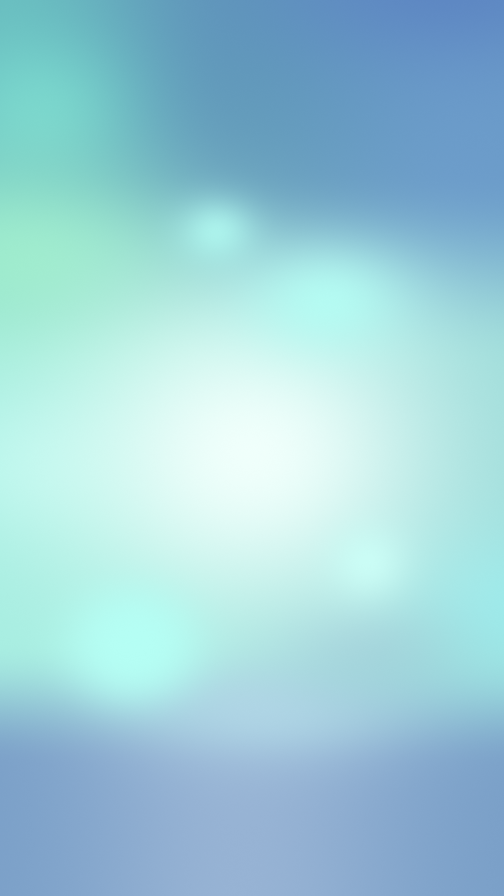
This background is drawn by a WebGL 1 fragment shader. Its source:

```glsl
precision mediump float;
// Soft pastel backdrop: a blue sky, a pale mint middle and a periwinkle floor
// are blended vertically, then Gaussian glows are layered over them, with
// a large white light at the centre and a trace of dither against banding.

uniform vec2 u_resolution;

// Base bands
const vec3 SKY_LEFT = vec3(0.41, 0.74, 0.75);
const vec3 SKY_CENTRE = vec3(0.38, 0.60, 0.73);
const vec3 SKY_RIGHT = vec3(0.42, 0.61, 0.79);
const vec3 SKY_CORNER = vec3(0.36, 0.52, 0.76);
const vec3 MIDDLE_LEFT = vec3(0.65, 0.93, 0.88);
const vec3 MIDDLE_RIGHT = vec3(0.61, 0.86, 0.85);
const vec3 FLOOR_EDGE = vec3(0.47, 0.62, 0.78);
const vec3 FLOOR_CENTRE = vec3(0.59, 0.70, 0.83);

// Glows
const vec3 WHITE_LIGHT = vec3(0.94, 1.00, 0.985);
const vec3 GREEN = vec3(0.61, 0.92, 0.80);
const vec3 TEAL = vec3(0.48, 0.85, 0.81);
const vec3 PALE_AQUA = vec3(0.73, 0.97, 0.93);
const vec3 CYAN = vec3(0.60, 0.92, 0.92);
const vec3 BRIGHT_MINT = vec3(0.71, 1.00, 0.96);
const vec3 ICE = vec3(0.80, 1.00, 0.97);
const vec3 SHADE = vec3(0.60, 0.80, 0.84);
const vec3 HAZE = vec3(0.68, 0.83, 0.90);

const float SKY_EDGE = 0.69;
const float FLOOR_EDGE_Y = 0.215;
const float DITHER = 0.004;

float hash(vec2 p) {
  return fract(sin(dot(p, vec2(12.9898, 78.233))) * 43758.5453);
}

// Gaussian falloff around an elliptical centre
float glow(vec2 p, vec2 centre, vec2 radius) {
  vec2 d = (p - centre) / radius;
  return exp(-dot(d, d));
}

// Flat-topped falloff for the more clearly bounded discs
float disc(vec2 p, vec2 centre, vec2 radius) {
  vec2 d = (p - centre) / radius;
  float r2 = dot(d, d);
  return exp(-r2 * sqrt(r2));
}

vec3 baseBands(vec2 p) {
  vec3 sky = mix(SKY_LEFT, SKY_CENTRE, smoothstep(0.0, 0.46, p.x));
  sky = mix(sky, SKY_RIGHT, smoothstep(0.45, 0.95, p.x));
  sky = mix(sky, SKY_CORNER, 0.9 * glow(p, vec2(0.90, 1.02), vec2(0.38, 0.09)));

  vec3 middle = mix(MIDDLE_LEFT, MIDDLE_RIGHT, smoothstep(0.1, 1.0, p.x));
  vec3 ground = mix(FLOOR_EDGE, FLOOR_CENTRE,
                    glow(p, vec2(0.48, p.y), vec2(0.34, 1.0)));

  vec3 color = mix(ground, middle,
                   smoothstep(FLOOR_EDGE_Y - 0.07, FLOOR_EDGE_Y + 0.07, p.y));
  return mix(color, sky, smoothstep(SKY_EDGE - 0.10, SKY_EDGE + 0.12, p.y));
}

void main() {
  vec2 p = gl_FragCoord.xy / u_resolution;
  vec3 color = baseBands(p);

  // Coloured light entering from the sides
  color = mix(color, TEAL, 0.85 * glow(p, vec2(0.08, 0.88), vec2(0.17, 0.08)));
  color = mix(color, GREEN, glow(p, vec2(0.04, 0.71), vec2(0.36, 0.11)));
  color = mix(color, PALE_AQUA, 0.8 * glow(p, vec2(0.06, 0.48), vec2(0.22, 0.08)));
  color = mix(color, CYAN, 0.9 * glow(p, vec2(1.02, 0.32), vec2(0.22, 0.09)));

  // Haze and shade above the floor
  color = mix(color, HAZE, 0.85 * glow(p, vec2(0.53, 0.205), vec2(0.27, 0.055)));
  color = mix(color, SHADE, 0.8 * glow(p, vec2(0.72, 0.275), vec2(0.18, 0.055)));

  // Central light
  color = mix(color, WHITE_LIGHT, glow(p, vec2(0.50, 0.495), vec2(0.36, 0.175)));

  // Small bright glows
  color = mix(color, BRIGHT_MINT, 0.85 * glow(p, vec2(0.65, 0.665), vec2(0.16, 0.06)));
  color = mix(color, BRIGHT_MINT, 0.75 * glow(p, vec2(0.43, 0.742), vec2(0.075, 0.035)));
  color = mix(color, ICE, 0.85 * glow(p, vec2(0.73, 0.372), vec2(0.075, 0.04)));
  color = mix(color, BRIGHT_MINT, 0.95 * disc(p, vec2(0.265, 0.28), vec2(0.135, 0.067)));

  color += (hash(p) - 0.5) * DITHER;
  gl_FragColor = vec4(clamp(color, 0.0, 1.0), 1.0);
}
```
